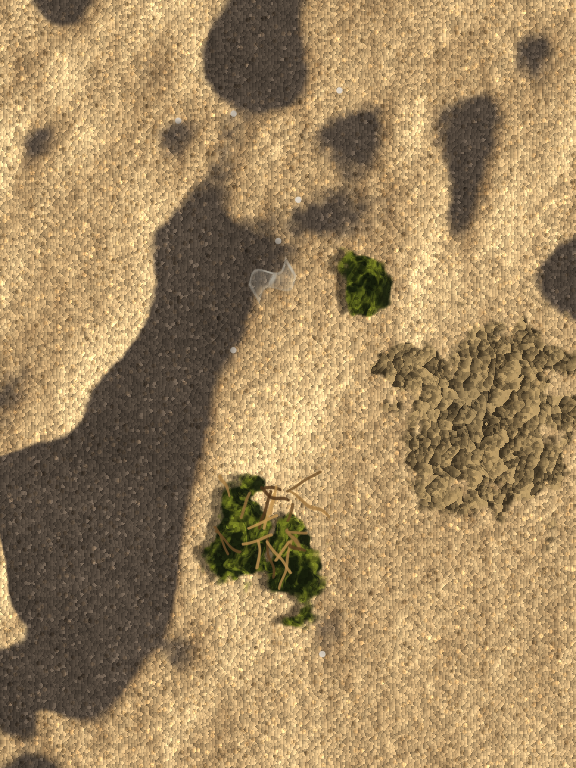
This texture is drawn by a Shadertoy shader. Its source:

```glsl
// Trodden beach sand in low sun from the right, with weed, straw and shell debris.
// A warped noise height field is marched toward the sun for long shadows;
// cellular grains, clumps and strands are layered over it.

const vec2 SUN = vec2(0.985, -0.17);

float hash(vec2 p) {
    return fract(sin(dot(p, vec2(127.1, 311.7))) * 43758.5453);
}

float noise(vec2 p) {
    vec2 i = floor(p), f = fract(p);
    f = f * f * (3.0 - 2.0 * f);
    return mix(mix(hash(i), hash(i + vec2(1, 0)), f.x),
               mix(hash(i + vec2(0, 1)), hash(i + vec2(1, 1)), f.x), f.y);
}

float fbm(vec2 p) {
    return 0.55 * noise(p) + 0.3 * noise(p * 2.1 + 7.3) + 0.15 * noise(p * 4.3 + 2.9);
}

// Nearest grain: x random id, y distance to its centre, z offset toward the sun
vec3 grain(vec2 p) {
    vec2 cell = floor(p);
    vec3 best = vec3(0.0, 9.0, 0.0);
    for (int j = -1; j <= 1; j++)
    for (int i = -1; i <= 1; i++) {
        vec2 c = cell + vec2(i, j);
        vec2 d = p - c - 0.15 - 0.7 * vec2(hash(c), hash(c + 37.7));
        float r = length(d);
        if (r < best.y) best = vec3(hash(c + 71.3), r, dot(d, SUN));
    }
    return best;
}

// Footprints and ridges, calmer at the lower right, one wide hollow at the left
float height(vec2 p) {
    vec2 q = vec2(p.x - 0.22 * p.y, p.y);
    q += 0.07 * vec2(noise(p * 6.0), noise(p * 6.0 + 19.0));
    float h = noise(q * vec2(6.0, 3.3) + 3.0) + 0.4 * noise(q * vec2(13.0, 8.0) + 11.0);
    h *= 1.0 - 0.65 * smoothstep(0.3, 0.6, p.x) * (1.0 - smoothstep(0.5, 0.85, p.y));
    float hollow = length((p - vec2(0.06, 0.34)) / vec2(0.24, 0.27));
    return h - 0.8 * (1.0 - smoothstep(0.6, 1.1, hollow));
}

float clump(vec2 p, vec2 centre, vec2 radius) {
    float d = length((p - centre) / radius) + 1.3 * (fbm(p * 24.0) - 0.5);
    return 1.0 - smoothstep(0.82, 1.02, d);
}

float weedMask(vec2 p) {
    float big = clump(p, vec2(0.42, 0.4), vec2(0.055, 0.1));
    big = max(big, clump(p, vec2(0.51, 0.35), vec2(0.055, 0.09)));
    return max(big, clump(p, vec2(0.635, 0.85), vec2(0.045, 0.055)));
}

float segment(vec2 p, vec2 a, vec2 b) {
    vec2 d = b - a;
    return length(p - a - d * clamp(dot(p - a, d) / dot(d, d), 0.0, 1.0));
}

void mainImage(out vec4 fragColor, in vec2 fragCoord) {
    vec2 p = fragCoord / iResolution.x;
    float px = 1.0 / iResolution.x;

    // Cast shadow
    float h = height(p) + 0.035 * (noise(p * 70.0) - 0.5);
    float block = 0.0;
    for (int i = 1; i <= 16; i++) {
        float t = float(i) / 16.0;
        t = 0.3 * t * (0.3 + 0.7 * t);
        block = max(block, height(p + SUN * t) - h - 2.1 * t);
    }
    float shade = smoothstep(0.0, 0.09, block);

    // Sunlit slope and small lumps
    float slope = (height(p + SUN * 0.012) - height(p)) / 0.012;
    float lumps = fbm(p * 42.0) - fbm((p + SUN * 0.008) * 42.0);
    float tone = clamp(0.53 - 0.065 * slope + 0.8 * lumps, 0.0, 1.0);
    vec3 lit = mix(vec3(0.54, 0.42, 0.28), vec3(0.97, 0.83, 0.60), tone);
    vec3 dark = vec3(0.33, 0.285, 0.24) * (0.88 + 0.25 * fbm(p * 9.0));

    // Fine grains and scattered coarse ones
    vec3 fine = grain(p * 185.0);
    vec3 coarse = grain(p * 85.0);
    float sparkle = 0.79 + 0.36 * fine.x + 0.26 * fine.z - 0.1 * fine.y;
    lit *= sparkle + 0.05;
    dark *= mix(1.0, sparkle, 0.9) + 0.25 * step(0.94, fine.x);
    vec3 sand = mix(lit, dark, shade);
    float pebble = step(0.72, coarse.x) * (1.0 - smoothstep(0.25, 0.42, coarse.y));
    float pebbleTone = 0.72 + 0.55 * fract(coarse.x * 43.0) + 0.5 * coarse.z;
    sand *= mix(vec3(1.0), pebbleTone * vec3(1.03, 1.0, 0.95), pebble);

    // Heap of broken shell and dry weed
    vec2 heapAt = vec2(0.85, 0.60), heapSize = vec2(0.16, 0.18);
    float heap = clump(p, heapAt, heapSize);
    heap = max(heap, clump(p, vec2(0.72, 0.70), vec2(0.09, 0.05)));
    vec3 chip = grain(p * 58.0 + 2.0 * fbm(p * 30.0));
    float chipTone = 0.1 + 0.75 * chip.x * chip.x + 0.7 * chip.z + 0.5 * (fine.x - 0.4);
    vec3 chips = mix(vec3(0.17, 0.14, 0.09), vec3(0.74, 0.62, 0.41), clamp(chipTone + 0.15, 0.0, 1.0));
    vec3 col = mix(sand, chips, 0.85 * heap);

    // Green weed with its own shadow
    float weed = weedMask(p);
    col *= 1.0 - 0.5 * weedMask(p + SUN * 0.018);
    float frond = fbm(p * vec2(75.0, 48.0) + 5.0 * fbm(p * 20.0));
    vec3 green = mix(vec3(0.07, 0.10, 0.03), vec3(0.42, 0.45, 0.12), smoothstep(0.33, 0.75, frond));
    col = mix(col, green * (0.75 + 0.5 * fine.x), 0.93 * weed);

    // Tangled straw
    for (int i = 0; i < 22; i++) {
        float k = float(i);
        vec2 a = vec2(0.455, 0.43) + vec2(0.13, 0.12) * (vec2(hash(vec2(k, 1)), hash(vec2(k, 2))) - 0.5);
        float turn = 6.28 * hash(vec2(k, 3));
        vec2 b = a + (0.03 + 0.05 * hash(vec2(k, 4))) * vec2(cos(turn), sin(turn));
        float d = segment(p + 0.012 * (noise(p * 32.0 + k) - 0.5), a, b);
        vec3 straw = mix(vec3(0.30, 0.20, 0.10), vec3(0.78, 0.60, 0.34), hash(vec2(k, 5)));
        col = mix(col, straw, 0.85 * (1.0 - smoothstep(0.0012, 0.0012 + 1.5 * px, d)));
    }

    // Pale shell chips
    vec3 shell = grain(p * 38.0 + 5.0);
    float pale = step(0.985, shell.x) * (1.0 - smoothstep(0.17, 0.25, shell.y));
    col = mix(col, vec3(0.88, 0.83, 0.76) * (1.0 - 0.5 * shade), pale);

    // Scrap of clear film: faint body, bright creased rim
    vec2 f = mat2(0.85, -0.5, 0.5, 0.85) * (p - vec2(0.473, 0.847));
    f.y += 0.012 * sin(f.x * 90.0);
    float film = max(abs(f.x) - 0.038, abs(f.y) - 0.017);
    float rim = 1.0 - smoothstep(0.001, 0.001 + 2.0 * px, min(abs(film), abs(f.x - 0.6 * f.y)));
    float inside = 1.0 - smoothstep(0.0, 2.0 * px, film);
    col = mix(col, vec3(0.80, 0.78, 0.72), inside * (0.2 + 0.55 * rim * noise(p * 60.0)));

    fragColor = vec4(clamp(col, 0.0, 1.0), 1.0);
}
```
